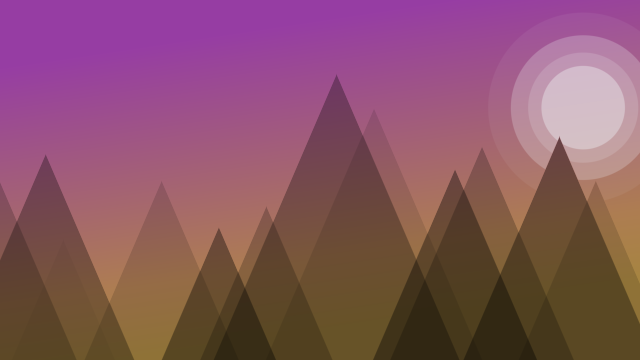
This background is drawn by a Shadertoy shader. Its source:

```glsl
// Translucent triangular peaks below a ringed pale sun at dusk.
// A tilted gradient forms the sky; the sun is stacked discs, and each
// peak is a distance-based triangle that darkens what lies behind it.

const float HALF_WIDTH_PER_HEIGHT = 0.43;

// Each peak: apex x, apex y (in canvas heights), and light let through.
const vec3 PEAKS[12] = vec3[12](
    vec3(0.000, 0.495, 0.80), vec3(0.127, 0.572, 0.69),
    vec3(0.176, 0.333, 0.96), vec3(0.449, 0.498, 0.86),
    vec3(0.608, 0.369, 0.62), vec3(0.740, 0.427, 0.78),
    vec3(0.935, 0.794, 0.70), vec3(1.039, 0.699, 0.89),
    vec3(1.264, 0.530, 0.62), vec3(1.339, 0.593, 0.77),
    vec3(1.554, 0.620, 0.63), vec3(1.655, 0.498, 0.86));

// Smooth coverage of a shape from its signed distance.
float coverage(float dist, float pixel) {
    return smoothstep(0.75 * pixel, -0.75 * pixel, dist);
}

vec3 skyColor(vec2 p) {
    float descent = 1.0 - p.y + 0.15 * p.x;
    vec3 sky = mix(vec3(0.59, 0.24, 0.64), vec3(0.68, 0.49, 0.32),
                   clamp((descent - 0.19) / 0.66, 0.0, 1.0));
    return mix(sky, vec3(0.65, 0.52, 0.25),
               clamp((descent - 0.85) / 0.2, 0.0, 1.0));
}

// Signed distance to the sloping sides of a peak.
float peakDistance(vec2 p, vec2 apex) {
    float side = abs(p.x - apex.x) - HALF_WIDTH_PER_HEIGHT * (apex.y - p.y);
    return side / length(vec2(1.0, HALF_WIDTH_PER_HEIGHT));
}

// Concentric translucent discs, from the outer halo inwards.
vec3 addSun(vec3 color, vec2 p, float pixel) {
    vec4 radii = vec4(0.264, 0.201, 0.153, 0.116);
    vec4 opacity = vec4(0.07, 0.28, 0.20, 0.50);
    float fromCenter = length(p - vec2(1.620, 0.701));
    for (int i = 0; i < 4; i++) {
        float disc = coverage(fromCenter - radii[i], pixel);
        color = mix(color, vec3(0.90, 0.88, 0.90), opacity[i] * disc);
    }
    return color;
}

void mainImage(out vec4 fragColor, in vec2 fragCoord) {
    float pixel = 1.0 / iResolution.y;
    vec2 p = fragCoord * pixel;

    // Gather the shade of all peaks and their joint silhouette.
    float shade = 1.0;
    float silhouette = 0.0;
    for (int i = 0; i < 12; i++) {
        float peak = coverage(peakDistance(p, PEAKS[i].xy), pixel);
        shade *= mix(1.0, PEAKS[i].z, peak);
        silhouette = max(silhouette, peak);
    }

    // The peaks hide the sun but let the sky gradient through.
    vec3 sky = skyColor(p);
    vec3 color = mix(addSun(sky, p, pixel), sky * shade, silhouette);
    fragColor = vec4(color, 1.0);
}
```
